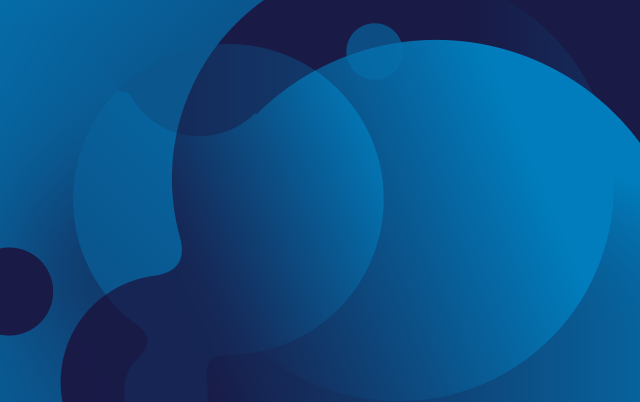
This background is drawn by a WebGL 1 fragment shader. Its source:

```glsl
precision highp float;
uniform vec2 u_resolution;

#define HEIGHT 4.84
#define NAVY vec3(0.10, 0.09, 0.26)
#define CYAN vec3(0.0, 0.50, 0.75)
#define BASE_TONE 0.03
#define BUBBLE_TONE 0.85
#define BUBBLE_ALPHA 0.6

float circle(vec2 p, vec2 center, float radius) {
  return length(p - center) - radius;
}

// Union of two shapes whose inner corner is filled by an arc
float roundUnion(float a, float b, float radius) {
  vec2 corner = max(vec2(radius - a, radius - b), 0.0);
  return max(radius, min(a, b)) - length(corner);
}

// Smooth edge, one pixel wide
float cover(float d) {
  return clamp(0.5 - d * u_resolution.y / HEIGHT, 0.0, 1.0);
}

// Maximum with a soft bend
float softFloor(float value, float low) {
  float d = value - low;
  return low + 0.5 * (d + sqrt(d * d + 0.004));
}

// Large navy body with a round foot
float navyShape(vec2 p) {
  float body = circle(p, vec2(4.71, 2.15), 2.64);
  float foot = circle(p, vec2(2.02, 4.60), 1.29);
  return min(roundUnion(body, foot, 0.45), 3.3 - p.x);
}

// Two hills with a round valley between them
float waveShape(vec2 p) {
  float leftHill = circle(p, vec2(0.15, 1.68), 1.40);
  float rightHill = circle(p, vec2(5.25, 3.53), 3.05);
  float ground = 1.10 + 0.166 * (p.x - 1.45) - p.y;
  float valley = circle(p, vec2(2.40, 0.69), 0.95);
  return max(min(min(leftHill, rightHill), ground), -valley);
}

// Middle disc dripping into a small drop
float dripShape(vec2 p) {
  float disc = circle(p, vec2(2.75, 2.40), 1.87);
  float drop = circle(vec2(p.x, min(p.y, 4.68)), vec2(2.0, 4.68), 0.50);
  return roundUnion(disc, drop, 0.36);
}

// Big disc on the right, notched at the bottom
float discShape(vec2 p) {
  float disc = circle(p, vec2(4.80, 2.24), 2.59);
  float notch = circle(p, vec2(3.62, 5.0), 0.37);
  return max(disc, -notch);
}

void main() {
  // Vertical axis points down, in units of the canvas height
  vec2 p = gl_FragCoord.xy / u_resolution.y * HEIGHT;
  p.y = HEIGHT - p.y;

  float wave = cover(waveShape(p));
  float drip = cover(dripShape(p));
  float disc = cover(discShape(p));
  float navy = cover(navyShape(p));

  // Tones of the bright left side
  vec2 shade = p - vec2(1.3, 3.2);
  float sky = 0.82 - 0.07 * p.x - 0.08 * p.y;
  float leftWave = 0.80 - 0.07 * p.x - 0.03 * p.y
                 - 0.28 * exp(-dot(shade, shade) / 1.7);
  float leftDrip = mix(0.60, 0.68 + 0.05 * (p.x - p.y + 0.5), wave);
  float left = mix(mix(sky, leftWave, wave), leftDrip, drip);

  // Tones of the navy body above the wave
  float sheen = 0.14 * smoothstep(5.4, 7.3, p.x) * disc;
  float upper = mix(BASE_TONE + sheen, 0.20 + 0.08 * (p.x - 2.3), drip);

  // Tones of the navy body within the wave
  float inDisc = softFloor(0.62 + 0.19 * (p.x - 5.0) - 0.08 * (p.y - 3.0), BASE_TONE);
  inDisc = min(inDisc, 0.98);
  float rise = max(4.0 - p.y, 0.0);
  float pastDisc = min(0.66 + 0.13 * (p.x - 7.2) + 0.08 * rise * rise, 0.97);
  // The foot of the body lies left of the disc
  float outer = smoothstep(2.9, 3.6, p.x) * (1.0 - disc);
  float inDrip = softFloor(0.83 + 0.27 * (p.x - 4.55) - 0.12 * (p.y - 2.4), 0.13);
  float lower = mix(mix(inDisc, pastDisc, outer), inDrip, drip);

  float tone = mix(left, mix(upper, lower, wave), navy);

  // Small bubble and dark dot
  float bubble = cover(circle(p, vec2(4.51, 0.62), 0.34));
  float dot0 = cover(circle(p, vec2(0.11, 3.51), 0.53));
  tone = mix(tone, BUBBLE_TONE, BUBBLE_ALPHA * bubble);
  tone = mix(tone, BASE_TONE, dot0);

  gl_FragColor = vec4(mix(NAVY, CYAN, clamp(tone, 0.0, 1.0)), 1.0);
}
```
